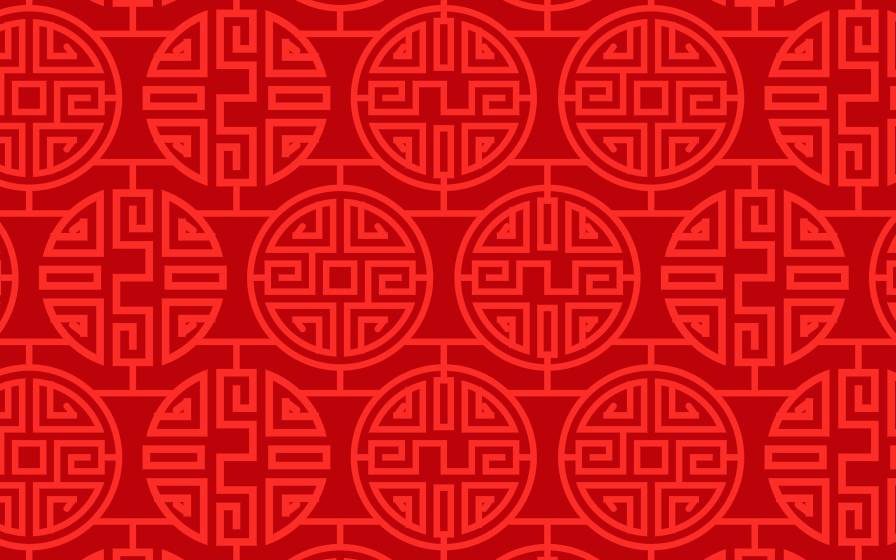
Reproduce this pattern procedurally as a Shadertoy shader.

```glsl
const vec2 PITCH = vec2(177.7, 154.0);
const vec2 FIRST_CENTRE = vec2(25.0, 84.0);
const float RADIUS = 77.0;
const float HALF_LINE = 2.8;
const vec3 DARK_RED = vec3(0.735, 0.01, 0.035);
const vec3 BRIGHT_RED = vec3(0.985, 0.175, 0.15);

// Distance to the axis-aligned centre line from a to b, with square ends
float bar(vec2 p, vec2 a, vec2 b) {
    vec2 q = abs(p - 0.5 * (a + b)) - 0.5 * abs(b - a);
    return max(q.x, q.y);
}

float segment(vec2 p, vec2 a, vec2 b) {
    vec2 ab = b - a;
    return length(p - a - ab * clamp(dot(p - a, ab) / dot(ab, ab), 0.0, 1.0));
}

// Four outlined sectors, each with a hook inside
float sectors(vec2 p, float inset) {
    p = abs(p);
    float d = abs(max(max(inset - p.x, 24.0 - p.y), length(p) - 65.0));
    vec2 corner = vec2(inset + 12.0, 36.0);
    vec2 bend = vec2(37.0 + 0.2 * inset, 36.0);
    float top = sqrt(65.0 * 65.0 - corner.x * corner.x);
    d = min(d, bar(p, corner, vec2(corner.x, top)));
    d = min(d, bar(p, corner, bend));
    return min(d, segment(p, bend, bend + vec2(-6.0, 8.0)));
}

// Two spirals related by a half turn
float meander(vec2 p, float stemEnd) {
    p *= p.x < 0.0 ? -1.0 : 1.0;
    float d = bar(p, vec2(24, -12), vec2(24, stemEnd));
    d = min(d, bar(p, vec2(24, -12), vec2(62, -12)));
    d = min(d, bar(p, vec2(62, -12), vec2(62, 12)));
    d = min(d, bar(p, vec2(62, 12), vec2(36, 12)));
    d = min(d, bar(p, vec2(36, 12), vec2(36, 0)));
    return min(d, bar(p, vec2(36, 0), vec2(50, 0)));
}

float squareMotif(vec2 p) {
    float d = abs(max(abs(p.x), abs(p.y)) - 12.0);
    d = min(d, meander(p, 24.0));
    return min(d, sectors(p, 6.0));
}

float keyMotif(vec2 p) {
    vec2 turned = p * (p.x < 0.0 ? -1.0 : 1.0);
    float d = min(meander(p, 12.0), sectors(p, 18.0));
    d = min(d, bar(turned, vec2(0, 12), vec2(24, 12)));
    d = min(d, bar(p, vec2(0, -12), vec2(0, 12)));
    float slot = abs(max(abs(p.x) - 6.0, abs(abs(p.y) - 46.0) - 20.0));
    return min(d, slot);
}

// Outer ring with short ties to the motif
float ring(vec2 p, float verticalTie) {
    float d = abs(length(p) - RADIUS);
    p = abs(p);
    d = min(d, bar(p, vec2(62, 0), vec2(RADIUS, 0)));
    return min(d, bar(p, vec2(0, verticalTie), vec2(0, RADIUS)));
}

float medallion(vec2 p, float kind) {
    if (kind < 0.5) return min(squareMotif(p), ring(p, RADIUS)) - HALF_LINE;
    if (kind > 1.5) return min(keyMotif(p), ring(p, 66.0)) - HALF_LINE;
    float scale = 1.17;
    return (keyMotif(vec2(p.y, -p.x) / scale) - HALF_LINE) * scale;
}

// Rails between neighbours and stubs towards the adjoining rows
float connectors(vec2 p, float railHeight) {
    float rails = max(abs(abs(p.y) - railHeight), RADIUS - length(p));
    float stubs = bar(abs(p), vec2(0, RADIUS), vec2(0, PITCH.y - railHeight));
    return min(rails, stubs) - HALF_LINE;
}

// One staggered row of medallions, alternating the order of kinds
float medallionRow(vec2 p, float row) {
    float odd = mod(row, 2.0);
    p -= FIRST_CENTRE + vec2(0.5 * odd * PITCH.x, row * PITCH.y);
    float column = floor(p.x / PITCH.x + 0.5);
    p.x -= column * PITCH.x;
    float kind = mod(column, 3.0);
    if (odd > 0.5 && kind < 1.5) kind = 1.0 - kind;
    return min(medallion(p, kind), connectors(p, 55.0));
}

void mainImage(out vec4 fragColor, in vec2 fragCoord) {
    float unit = 480.0 / iResolution.y;
    vec2 p = vec2(fragCoord.x, iResolution.y - fragCoord.y) * unit;
    float firstRow = floor((p.y - FIRST_CENTRE.y) / PITCH.y);
    float d = min(medallionRow(p, firstRow), medallionRow(p, firstRow + 1.0));
    float ink = 1.0 - smoothstep(-0.7 * unit, 0.7 * unit, d);
    fragColor = vec4(mix(DARK_RED, BRIGHT_RED, ink), 1.0);
}
```
